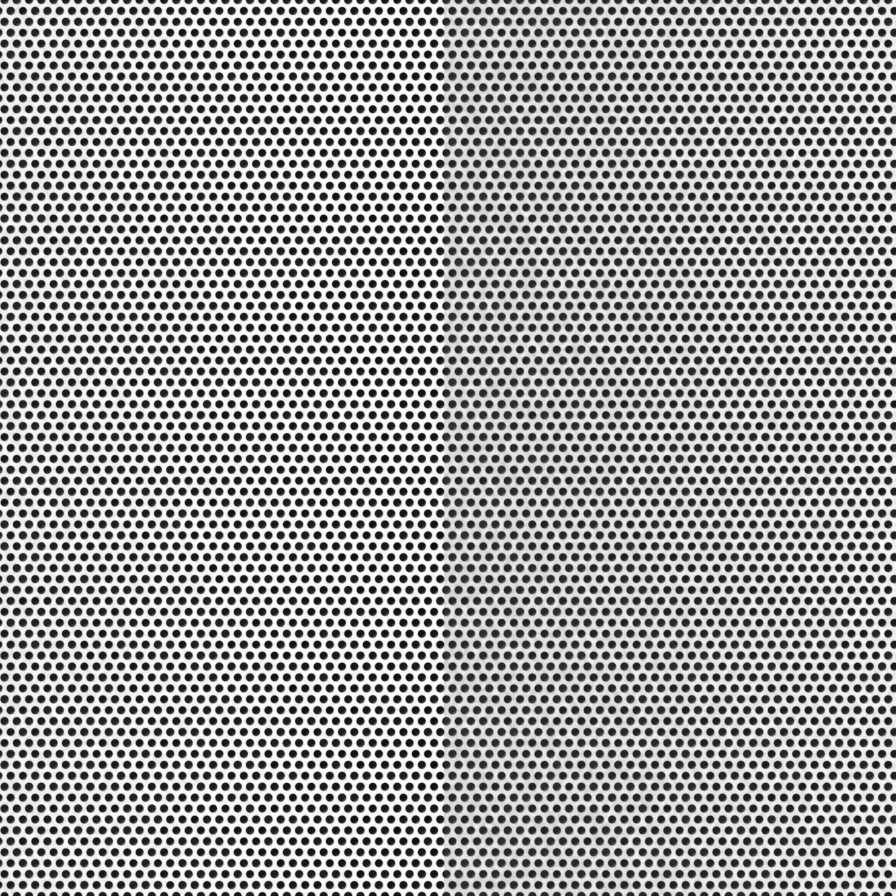
Reproduce this texture procedurally as a WebGL 1 fragment shader.

```glsl
precision highp float;
// Perforated white metal sheet: staggered rows of round dark holes.
// Each hole has a soft rim and a lit lower wall; the sheet carries fine
// grain and a slow horizontal sheen that restarts at a vertical seam.

uniform vec2 u_resolution;

#define COLUMNS 73.0
#define ROWS 82.0
#define HOLE_RADIUS 0.32
#define RIM_WIDTH 0.13
#define SEAM_X 0.495
#define GRAIN_CELLS 300.0
#define GRAIN_AMOUNT 0.15
#define METAL_DULL 0.91
#define METAL_BRIGHT 1.01

float hash(vec2 p) {
  return fract(sin(dot(p, vec2(127.1, 311.7))) * 43758.5453);
}

float valueNoise(vec2 p) {
  vec2 cell = floor(p);
  vec2 f = fract(p);
  f = f * f * (3.0 - 2.0 * f);
  float low = mix(hash(cell), hash(cell + vec2(1.0, 0.0)), f.x);
  float high = mix(hash(cell + vec2(0.0, 1.0)), hash(cell + vec2(1.0, 1.0)), f.x);
  return mix(low, high, f.y);
}

void main() {
  vec2 uv = gl_FragCoord.xy / u_resolution;
  float pixel = COLUMNS / u_resolution.x;

  // Staggered lattice; lengths are measured in column pitches
  vec2 grid = uv * vec2(COLUMNS, ROWS);
  float row = floor(grid.y + 0.5);
  grid.x -= 0.37 + 0.5 * mod(row, 2.0);
  vec2 hole = vec2(floor(grid.x + 0.5), row);
  vec2 local = (grid - hole) * vec2(1.0, COLUMNS / ROWS);
  float variation = hash(hole) - 0.5;
  float edge = length(local) - HOLE_RADIUS - 0.02 * variation;

  // Sheen rises to the right and wraps at the seam
  float sheen = fract(uv.x - SEAM_X);

  // Metal with grain and a shaded rim
  float grain = valueNoise(uv * GRAIN_CELLS) * 0.6
              + valueNoise(uv * GRAIN_CELLS * 0.47 + 19.0) * 0.4;
  float metal = mix(METAL_DULL, METAL_BRIGHT, smoothstep(0.0, 0.9, sheen));
  metal -= GRAIN_AMOUNT * (1.0 - 0.4 * sheen) * (grain - 0.25);
  metal -= 0.18 * (1.0 - smoothstep(0.0, RIM_WIDTH, edge));

  // Hole floor, with light caught on the lower right wall
  float depth = mix(0.16, 0.08, sheen) + 0.05 * variation;
  float wall = smoothstep(0.08, HOLE_RADIUS, dot(local, vec2(0.6, -0.8)));
  depth += 0.18 * wall;

  float cover = smoothstep(-0.75 * pixel, 0.75 * pixel, edge);
  float tone = mix(depth, min(metal, 0.99), cover);
  gl_FragColor = vec4(vec3(clamp(tone, 0.0, 1.0)), 1.0);
}
```
